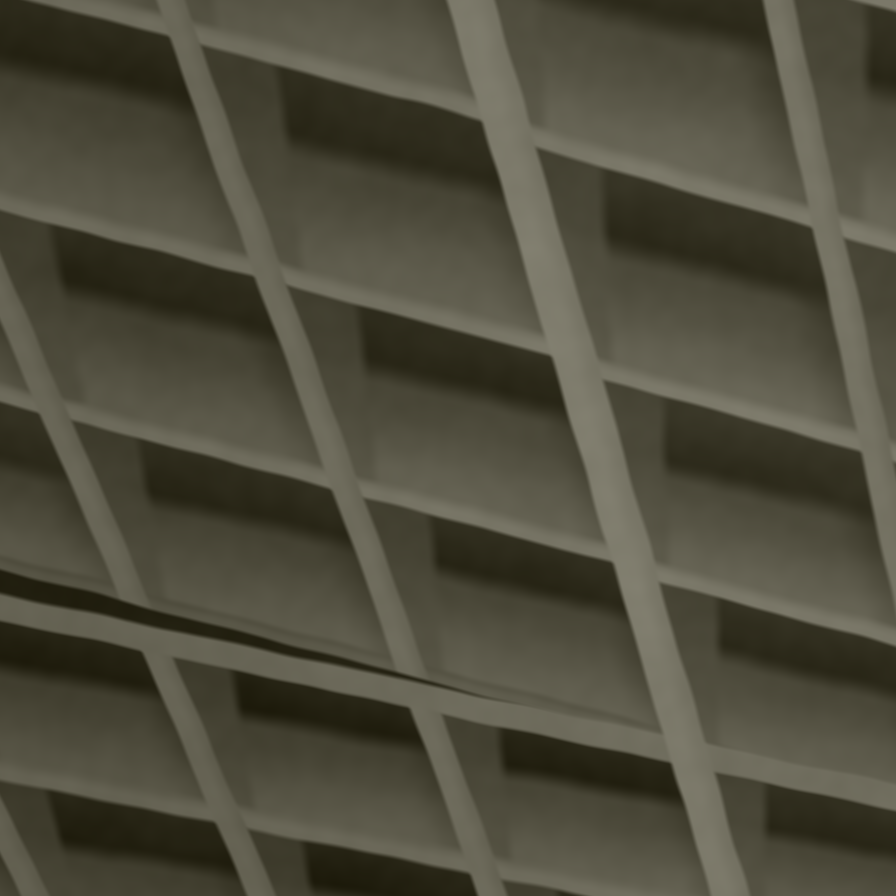
A WebGL 2 fragment shader for this pattern:

```glsl
#version 300 es
precision highp float;
// A tilted lattice of concrete ribs and slats seen in perspective, with shaded recesses.
// Two panels share projective rib lines; a dark joint and a beam part their slats.
// Each cell is shaded from its local coordinates, then slats and ribs are laid over it.
uniform vec2 u_resolution;
out vec4 fragColor;

const float THIN_RIB = 0.0165;
const float MAIN_RIB = 0.0245;
const float SLAT = 0.0115;
const float BEAM = 0.0145;
const float JOINT_TONE = 0.14;

float hash(vec2 p) {
    p = fract(p * vec2(0.1031, 0.1137));
    p += dot(p, p.yx + 33.33);
    return fract((p.x + p.y) * p.x * 17.3);
}

vec2 gradientAt(vec2 cell) {
    float angle = 6.2832 * hash(cell + 50.0);
    return vec2(cos(angle), sin(angle));
}

float gradientNoise(vec2 p) {
    vec2 i = floor(p), f = fract(p);
    vec2 w = f * f * f * (f * (f * 6.0 - 15.0) + 10.0);
    vec2 e = vec2(1.0, 0.0);
    float low = mix(dot(gradientAt(i), f), dot(gradientAt(i + e), f - e), w.x);
    float high = mix(dot(gradientAt(i + e.yx), f - e.yx),
                     dot(gradientAt(i + e.xx), f - e.xx), w.x);
    return mix(low, high, w.y);
}

// Soft bar of given half width around d = 0
float bar(float d, float halfWidth, float soft) {
    return 1.0 - smoothstep(halfWidth - soft, halfWidth + soft, abs(d));
}

// Signed offset from the nearest whole number
float nearestLine(float x) {
    return x - floor(x + 0.5);
}

// Recess: shadow under the slat, brightening floor, side wall by the left rib
float recessTone(vec2 f, vec2 id, float shade) {
    float variation = hash(id + 20.0);
    float depth = 0.35 + 0.07 * variation;
    float ground = mix(0.275, 0.385, smoothstep(depth, 1.0, f.y));
    ground -= 0.05 * smoothstep(0.78, 0.97, f.x);
    float shadow = mix(0.215, 0.155, f.y / depth) + 0.03 * (variation - 0.5) - shade;
    float edge = f.y + 0.05 * (f.x - 0.5);
    float tone = mix(ground, shadow, 1.0 - smoothstep(depth - 0.07, depth + 0.07, edge));
    float wallEnd = 0.29 - 0.17 * f.y;
    float wall = 1.0 - smoothstep(wallEnd - 0.025, wallEnd + 0.025, f.x);
    return mix(tone, mix(0.26, 0.34, f.y), wall * 0.9);
}

// Lit rib, a little darker toward its right side
float ribTone(float d, float halfWidth, float base) {
    return base - 0.035 * smoothstep(-0.2, 1.0, d / halfWidth);
}

// One panel: grid is (rib, slat) coordinates, pitch their size on the canvas
float panelTone(vec2 grid, vec2 pitch, float slatHalf, float slatTone, float shade, float soft) {
    float tone = recessTone(fract(grid), floor(grid), shade);
    float slatD = nearestLine(grid.y) * pitch.y;
    float ribD = nearestLine(grid.x) * pitch.x;
    float lit = slatTone - 0.04 * smoothstep(0.2, -1.0, slatD / slatHalf);
    float upperSoft = slatD < 0.0 ? soft * 1.6 : soft;
    tone = mix(tone, lit, bar(slatD, slatHalf, upperSoft));
    return mix(tone, ribTone(ribD, THIN_RIB, 0.435), bar(ribD, THIN_RIB, soft));
}

void main() {
    vec2 uv = gl_FragCoord.xy / u_resolution;
    vec2 q = vec2(uv.x, 1.0 - uv.y);
    float soft = max(0.0035, 1.0 / u_resolution.y);

    // Slightly uneven edges
    vec2 p = q + 0.003 * vec2(gradientNoise(q * 14.0), gradientNoise(q * 14.0 + 31.0));

    // Perspective rib and slat coordinates; the main rib is number zero
    float ribPitch = 0.333 + 0.012 * p.x - 0.075 * p.y;
    float rib = (p.x - 0.525 - 0.29 * p.y) / ribPitch;
    float step0 = 0.03 * p.x * (1.0 - p.y) * (1.0 - step(0.0, rib));
    float slatPitch = 0.259 + 0.01 * p.x - 0.068 * p.y;
    float slat = (p.y + step0 - 0.29 * p.x + 0.02) / slatPitch;

    // Upper panel, closed by the dark joint
    float lastSlat = smoothstep(2.85, 2.95, slat);
    float tone = panelTone(vec2(rib, slat), vec2(ribPitch, slatPitch),
                           SLAT, mix(0.455, 0.37, lastSlat), 0.0, soft);
    float jointD = (slat - 3.0) * slatPitch - 0.008;
    tone = mix(tone, JOINT_TONE, smoothstep(-soft, soft, jointD));

    // Lower panel, opened by the beam
    float lowPitch = 0.182 - 0.014 * p.x;
    float beamD = p.y - 0.677 - 0.212 * p.x;
    float low = beamD / lowPitch;
    float firstSlat = 1.0 - smoothstep(0.3, 0.6, low);
    float lowTone = panelTone(vec2(rib, low + 7.0), vec2(ribPitch, lowPitch),
                              mix(SLAT, BEAM, firstSlat), 0.44, 0.025, soft);
    lowTone = mix(lowTone, 0.43, bar(beamD, BEAM, soft));
    tone = mix(tone, lowTone, smoothstep(-soft, soft, beamD + BEAM));

    // Main rib in front of everything
    float mainD = rib * ribPitch;
    float mainHalf = MAIN_RIB * (1.08 - 0.2 * p.y);
    tone = mix(tone, ribTone(mainD, mainHalf, 0.475), bar(mainD, mainHalf, soft));

    // Uneven light and faint weathering
    tone *= 0.93 + 0.13 * smoothstep(0.0, 0.8, q.x) - 0.05 * smoothstep(0.5, 1.0, q.y);
    tone += 0.016 * gradientNoise(q * vec2(9.0, 16.0)) + 0.012 * gradientNoise(q * 45.0);
    fragColor = vec4(clamp(vec3(tone, tone - 0.01, tone - 0.07), 0.0, 1.0), 1.0);
}
```
